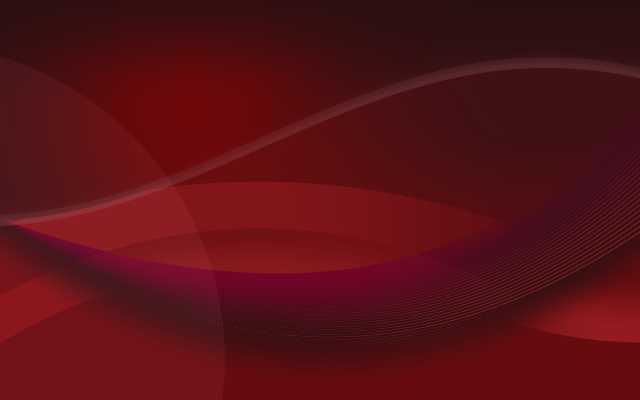
A Shadertoy shader for this background:

```glsl
// Deep red abstract backdrop: a soft glow, translucent hills, a pale ribbon
// and a purple swoosh combed with fine lines. Each curve is a height function
// of x, filled on its lower side, and the layers are painted back to front.

// Smooth coverage of the area below a curve.
float below(float y, float curve) {
    float e = 0.8 / iResolution.y;
    return smoothstep(-e, e, curve - y);
}

// Parabolic hill with a given peak and curvature.
float hill(float x, vec2 peak, float bend) {
    return peak.y - bend * (x - peak.x) * (x - peak.x);
}

float ribbonCurve(float x) {
    float a = x * 2.217;
    return 0.645 - 0.197 * cos(a) + 0.022 * sin(a);
}

// Dark upper wall with a red glow that reaches further down than up.
vec3 wall(vec2 p) {
    vec2 d = p - vec2(0.48, 0.73);
    d /= vec2(0.36, d.y > 0.0 ? 0.19 : 0.42);
    vec3 base = mix(vec3(0.22, 0.065, 0.07), vec3(0.165, 0.06, 0.067),
                    smoothstep(0.7, 1.0, p.y));
    return mix(base, vec3(0.43, 0.03, 0.04), exp(-dot(d, d)));
}

// Space between the ribbon and the swoosh, with two overlapping hills.
vec3 lens(vec2 p, float hillA, float hillB) {
    float right = smoothstep(0.55, 1.4, p.x + 0.6 * (p.y - 0.5));
    vec3 col = mix(vec3(0.42, 0.05, 0.06), vec3(0.25, 0.065, 0.075), right);
    col = mix(col, vec3(0.38, 0.05, 0.065), 0.6 * smoothstep(0.68, 0.4, p.y));
    float fade = 1.0 - smoothstep(0.65, 1.4, p.x);
    vec3 front = mix(vec3(0.37, 0.055, 0.07), vec3(0.52, 0.085, 0.105), fade);
    col = mix(col, front, below(p.y, hillA) * 0.9);
    vec3 near = mix(vec3(0.44, 0.065, 0.08), vec3(0.54, 0.10, 0.11),
                    smoothstep(0.0, 0.12, hillB - p.y));
    return mix(col, near, below(p.y, hillB) * mix(0.5, 1.0, fade));
}

// Lower ground, shaded by the swoosh above it.
vec3 ground(vec2 p, float edge, float hillB) {
    vec3 col = vec3(0.40, 0.045, 0.06);
    float hillC = hill(p.x, vec2(0.524, 0.302), 0.585);
    float left = (1.0 - below(p.y, hillC)) * (1.0 - smoothstep(0.25, 0.5, p.x));
    vec3 bright = mix(vec3(0.42, 0.045, 0.065), vec3(0.50, 0.06, 0.075),
                      below(p.y, hillB));
    col = mix(col, bright, left);

    // Bright leaf in the lower right corner
    float rim = 0.144 + 0.49 * (p.x - 1.6) * (p.x - 1.6);
    float leaf = (1.0 - below(p.y, rim)) * smoothstep(1.2, 1.5, p.x);
    leaf *= 1.0 - smoothstep(0.03, 0.17, p.y - rim);
    col = mix(col, vec3(0.57, 0.105, 0.12), leaf);

    float light = smoothstep(-0.02, 0.13, edge - p.y);
    return mix(vec3(0.20, 0.06, 0.07), col, light);
}

void mainImage(out vec4 fragColor, in vec2 fragCoord) {
    vec2 p = fragCoord / iResolution.y;
    p.x *= 1.6 * iResolution.y / iResolution.x;
    float x = p.x, y = p.y;

    float ribbon = ribbonCurve(x);
    float top = 0.454 + x * (-0.378 + 0.25 * x + 0.027 * x * x * x * x);
    float bottom = 0.454 + x * (-0.72 + 0.437 * x);
    float hillA = hill(x, vec2(0.646, 0.546), 0.27);
    float hillB = hill(x, vec2(0.646, 0.429), 0.40);

    // Wall, lens and ground
    vec3 col = wall(p);
    col = mix(col, lens(p, hillA, hillB), below(y, ribbon));
    col = mix(col, ground(p, bottom, hillB), below(y, bottom));

    // Swoosh: purple along its upper edge, nearly black along the lower
    float t = (top - y) / max(top - bottom, 0.002);
    float right = smoothstep(0.9, 1.4, x);
    vec3 purple = mix(vec3(0.40, 0.01, 0.145), vec3(0.27, 0.045, 0.115), right);
    vec3 silk = mix(purple, vec3(0.21, 0.06, 0.075), smoothstep(0.0, 1.0, t));
    silk += vec3(0.05, 0.01, 0.01) * below(y, hillB) * (1.0 - t);
    float cover = below(y, top) * (1.0 - below(y, bottom));
    cover *= mix(1.0, smoothstep(0.0, 0.35, t), right);
    col = mix(col, silk, cover);

    // Fine lines following the swoosh, strongest at the lower right
    float line = pow(0.5 + 0.5 * cos(6.2832 * 26.0 * t), 3.0);
    float reach = smoothstep(0.15, 0.95, t) * (1.0 - smoothstep(1.0, 1.25, t));
    float span = smoothstep(0.2, 0.6, x) * mix(0.25, 1.0, smoothstep(0.75, 1.25, x));
    reach *= mix(1.0, 1.0 - smoothstep(1.0, 1.02, t), right);
    col += vec3(0.27, 0.06, 0.05) * line * reach * span;

    // Pale ribbon with a lighter core and a faint halo above it
    float off = y - ribbon;
    float band = below(y, ribbon + 0.014) * (1.0 - below(y, ribbon - 0.013));
    float sheen = 0.7 + 0.3 * smoothstep(0.014, -0.006, off);
    col = mix(col, col * 0.7 + vec3(0.17, 0.10, 0.11), band * sheen);
    col += vec3(0.03, 0.01, 0.012) * exp(-abs(off - 0.014) / 0.012) * (1.0 - band);

    // Large translucent disc on the left
    float e = 0.8 / iResolution.y;
    float disc = 1.0 - smoothstep(-e, e, length(p - vec2(-0.225, 0.104)) - 0.787);
    col += vec3(0.045, 0.03, 0.035) * disc;

    fragColor = vec4(col, 1.0);
}
```
